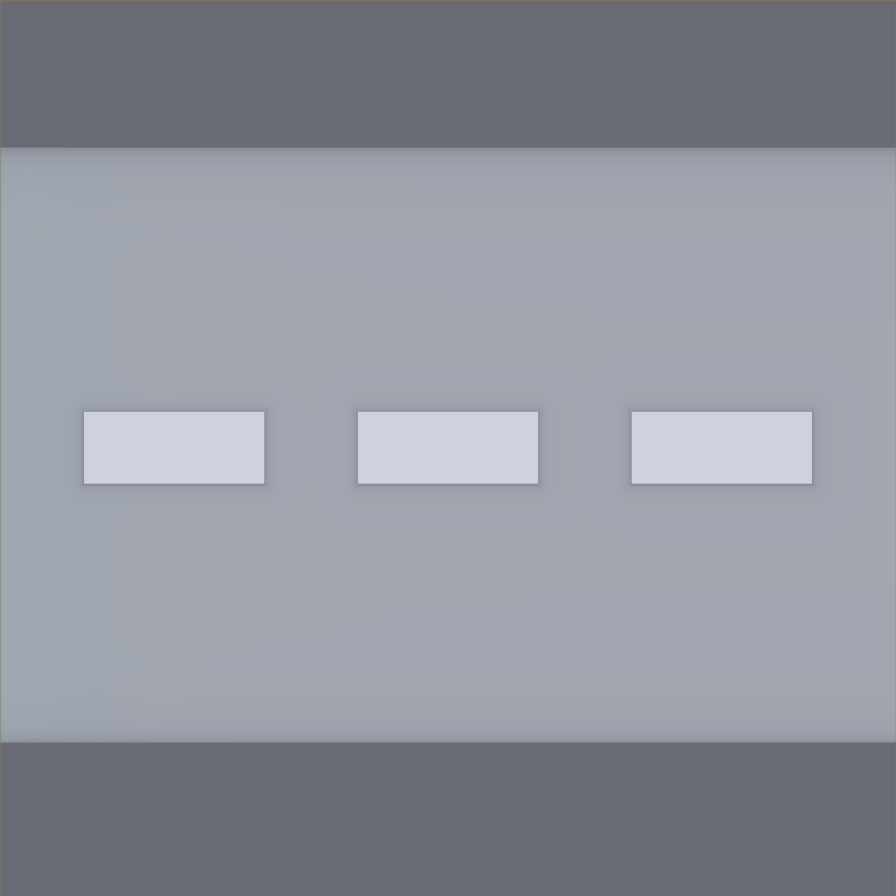
Write a Shadertoy shader that draws this background.

```glsl
// A flat road seen from above: a pale grey lane between two dark verges,
// with three raised dashes along its centre. Box distances give the edges,
// and exponential falloffs give the soft contact shadows.

const vec3 ROAD = vec3(0.637, 0.653, 0.690);
const vec3 VERGE = vec3(0.408, 0.420, 0.455);
const vec3 DASH = vec3(0.811, 0.824, 0.861);
const vec3 SHADOW = vec3(0.36, 0.37, 0.42);
const vec3 RIM = vec3(0.56, 0.45, 0.34);
const vec3 LEFT_TINT = vec3(-0.012, 0.010, 0.006);

const float ROAD_BOTTOM = 0.1712;
const float ROAD_TOP = 0.8353;
const vec2 DASH_CENTRE = vec2(0.5, 0.5003);
const vec2 DASH_HALF = vec2(0.1006, 0.0401);
const float DASH_SPACING = 0.3056;
const float DASH_DROP = 0.0007;
const float RIM_WIDTH = 0.0014;

float boxDistance(vec2 p, vec2 halfSize) {
    vec2 d = abs(p) - halfSize;
    return length(max(d, 0.0)) + min(max(d.x, d.y), 0.0);
}

// Coverage of a shape, smoothed over one pixel
float cover(float dist, float pixel) {
    return clamp(0.5 - dist / pixel, 0.0, 1.0);
}

// Tight contact line plus a wider, fainter haze
float contactShadow(float dist, float tight, float wide) {
    float d = max(dist, 0.0);
    return 0.26 * exp(-d / tight) + 0.14 * exp(-d / wide);
}

void mainImage(out vec4 fragColor, in vec2 fragCoord) {
    vec2 uv = fragCoord / iResolution.xy;
    float pixel = 1.0 / iResolution.y;

    // Road surface, slightly cooler at the left
    vec3 colour = ROAD + LEFT_TINT * exp(-uv.x / 0.10);

    // Shadows cast by the verges
    float topShadow = contactShadow(ROAD_TOP - uv.y, 0.007, 0.030);
    float bottomShadow = contactShadow(uv.y - ROAD_BOTTOM, 0.005, 0.028);
    colour = mix(colour, SHADOW, topShadow + 0.8 * bottomShadow);

    // Three dashes, repeated about the middle one
    vec2 p = uv - DASH_CENTRE;
    p.x -= DASH_SPACING * clamp(round(p.x / DASH_SPACING), -1.0, 1.0);
    float dash = boxDistance(p, DASH_HALF);
    float dashShade = boxDistance(p + vec2(0.0, DASH_DROP), DASH_HALF);
    colour = mix(colour, SHADOW, contactShadow(dashShade, 0.0022, 0.010));
    colour = mix(colour, DASH, cover(dash, pixel));

    // Verges above and below
    float verge = max(uv.y - ROAD_TOP, ROAD_BOTTOM - uv.y);
    colour = mix(colour, VERGE, cover(-max(verge, -1.0), pixel));

    // Faint warm rim, strongest along the top
    float topRim = 0.65 * cover(1.0 - uv.y - RIM_WIDTH, pixel);
    float leftRim = 0.45 * cover(uv.x - RIM_WIDTH, pixel);
    float rightRim = 0.20 * cover(1.0 - uv.x - RIM_WIDTH, pixel);
    colour = mix(colour, RIM, max(topRim, max(leftRim, rightRim)));

    fragColor = vec4(colour, 1.0);
}
```
